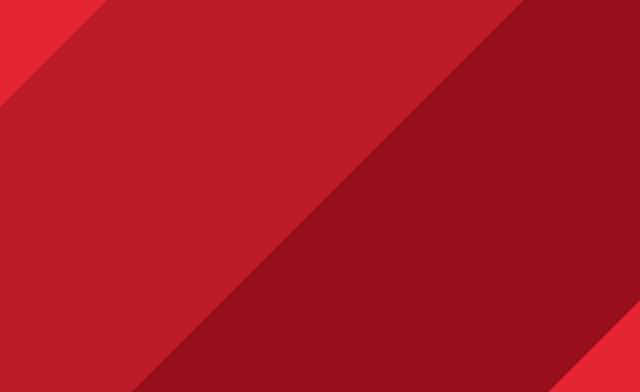
Write a WebGL 2 fragment shader that draws this background.

```glsl
#version 300 es
precision highp float;
// Flat red background cut by 45-degree diagonals: two wide bands and two bright corners.

uniform vec2 u_resolution;
out vec4 fragColor;

// Antialiased step across a diagonal edge
float edge(float position, float d, float softness) {
    return smoothstep(position - softness, position + softness, d);
}

void main() {
    // Canvas-height units, origin at the lower left
    vec2 p = gl_FragCoord.xy / u_resolution.y;
    float diagonal = p.x - p.y;
    float softness = 1.0 / u_resolution.y;

    vec3 brightRed = vec3(0.898, 0.141, 0.204);
    vec3 midRed = vec3(0.737, 0.110, 0.161);
    vec3 darkRed = vec3(0.592, 0.059, 0.102);

    // Bands from the upper left corner to the lower right
    vec3 color = mix(brightRed, midRed, edge(-0.726, diagonal, softness));
    color = mix(color, darkRed, edge(0.336, diagonal, softness));
    color = mix(color, brightRed, edge(1.399, diagonal, softness));

    fragColor = vec4(color, 1.0);
}
```
